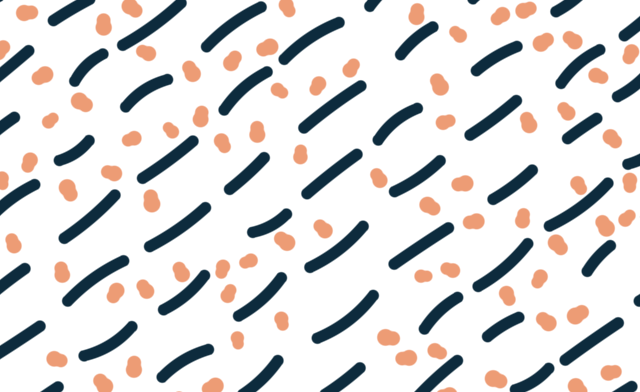
Give the GLSL for this pattern, as a Shadertoy shader.

```glsl
// Scattered slanted navy brush strokes with small peach pebbles on white.

const vec3 WHITE = vec3(1.0);
const vec3 NAVY  = vec3(0.05, 0.17, 0.24);
const vec3 PEACH = vec3(0.93, 0.61, 0.46);

// All lengths are in canvas heights, angles in radians.
const float SLANT = 0.65;
const vec2  STROKE_CELL = vec2(0.245, 0.147);
const float STROKE_RADIUS = 0.0147;
const float ROW_SHIFT = 0.37;
const float PEBBLE_CELL = 0.096;
const float PEBBLE_CLEARANCE = 0.031;

float hash(vec2 cell, float seed) {
    return fract(sin(dot(cell, vec2(127.1, 311.7)) + seed * 74.7) * 43758.55);
}

// Random value in -1..1.
float signedHash(vec2 cell, float seed) {
    return 2.0 * hash(cell, seed) - 1.0;
}

// Expresses a point in axes turned counterclockwise by the angle.
vec2 turn(vec2 p, float angle) {
    float c = cos(angle), s = sin(angle);
    return vec2(c * p.x + s * p.y, c * p.y - s * p.x);
}

// Round-ended stroke along x, bowed sideways by bend.
float bowedStroke(vec2 p, float halfLength, float bend, float radius) {
    float x = clamp(p.x, -halfLength, halfLength);
    float t = x / halfLength;
    return length(p - vec2(x, bend * (1.0 - t * t))) - radius;
}

// Bean made of two softly joined circles, dented on one side.
float bean(vec2 p, float size) {
    float a = length(p + vec2(0.0075, 0.0) * size) - 0.0200 * size;
    float b = length(p - vec2(0.0100, 0.0035) * size) - 0.0170 * size;
    float k = 0.004 * size;
    float h = max(k - abs(a - b), 0.0) / k;
    return min(a, b) - 0.25 * h * h * k;
}

// Distance to the nearest stroke, one per cell of a slanted, staggered grid.
float strokeField(vec2 p) {
    vec2 q = turn(p, SLANT);
    float nearest = 1.0;
    for (int j = -1; j <= 1; j++) {
        float row = floor(q.y / STROKE_CELL.y) + float(j);
        float shift = ROW_SHIFT * row;
        for (int i = -1; i <= 1; i++) {
            vec2 id = vec2(floor(q.x / STROKE_CELL.x - shift) + float(i), row);
            vec2 center = (id + 0.5 + vec2(shift, 0.0)) * STROKE_CELL;

            // Short strokes wander and tilt more than long ones.
            float halfLength = mix(0.041, 0.095, hash(id, 1.0));
            float freedom = 0.103 - halfLength;
            center += vec2(freedom, 0.018) * vec2(signedHash(id, 2.0), signedHash(id, 3.0));
            float tilt = 3.5 * freedom * signedHash(id, 4.0);
            float bend = 0.17 * halfLength * signedHash(id, 5.0);
            float d = bowedStroke(turn(q - center, tilt), halfLength, bend, STROKE_RADIUS);
            nearest = min(nearest, d);
        }
    }
    return nearest;
}

// Distance to the nearest pebble; pebbles keep clear of the strokes.
float pebbleField(vec2 p) {
    float gridAngle = 0.3;
    vec2 q = turn(p, gridAngle);
    vec2 base = floor(q / PEBBLE_CELL);
    float nearest = 1.0;
    for (int j = -1; j <= 1; j++) {
        for (int i = -1; i <= 1; i++) {
            vec2 id = base + vec2(i, j);
            vec2 jitter = 0.22 * vec2(signedHash(id, 6.0), signedHash(id, 7.0));
            vec2 center = (id + 0.5 + jitter) * PEBBLE_CELL;
            float size = mix(0.78, 1.08, sqrt(hash(id, 8.0)));
            float d = bean(turn(q - center, 6.2832 * hash(id, 9.0)), size);
            if (d < 0.01 && strokeField(turn(center, -gridAngle)) > PEBBLE_CLEARANCE) {
                nearest = min(nearest, d);
            }
        }
    }
    return nearest;
}

// Antialiased coverage of a distance field.
float coverage(float d, float softness) {
    return 1.0 - smoothstep(-softness, softness, d);
}

void mainImage(out vec4 fragColor, in vec2 fragCoord) {
    vec2 p = fragCoord / iResolution.y;
    float softness = 1.0 / iResolution.y;

    vec3 color = mix(WHITE, PEACH, coverage(pebbleField(p), softness));
    color = mix(color, NAVY, coverage(strokeField(p), softness));
    fragColor = vec4(color, 1.0);
}
```
